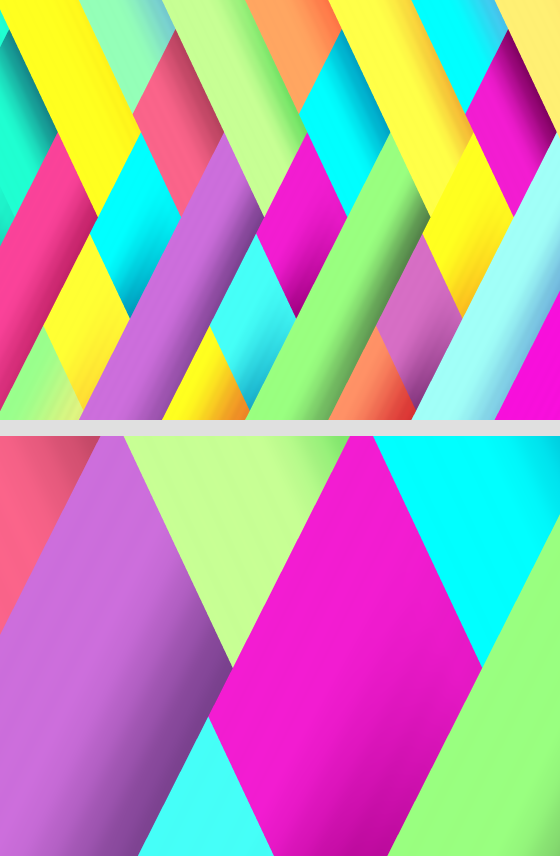
Top, the full canvas; bottom, a detail of the centre.
Write a Shadertoy shader that draws this background.

```glsl
const float STEP = 0.198;         // horizontal width of one ribbon
const float START = 0.1875;       // offset of the lattice
const float LEAN_FALL = 0.471;    // lean of the falling ribbons
const float LEAN_RISE = 0.505;    // lean of the rising ribbons
const float UPPER_LEN = 1.21;     // length of the upper diamonds
const float LOWER_LEN = 1.08;     // spacing of the lower diamonds
const float LOWER_SHIFT = 0.11;
const float STREAK = 0.008;       // strength of the faint streaks
const int SAMPLES = 3;            // antialiasing grid per axis

const vec3 YELLOW = vec3(1.0, 1.0, 0.12);
const vec3 CYAN = vec3(0.0, 1.0, 1.0);
const vec3 TEAL = vec3(0.12, 1.0, 0.82);
const vec3 DARK_TEAL = vec3(0.08, 0.5, 0.52);
const vec3 MAGENTA = vec3(0.95, 0.11, 0.82);
const vec3 PINK = vec3(0.97, 0.06, 0.86);

// Lit and shaded tones, one entry per ribbon group from left to right
const vec3 FALL_LIT[5] = vec3[5](YELLOW, YELLOW, vec3(0.78, 1.0, 0.58),
    vec3(1.0, 1.0, 0.28), vec3(1.0, 0.94, 0.45));
const vec3 FALL_DARK[5] = vec3[5](YELLOW, vec3(1.0, 0.95, 0.1), vec3(0.42, 0.88, 0.38),
    vec3(0.95, 0.7, 0.2), vec3(1.0, 0.85, 0.4));
const vec3 RISE_LIT[5] = vec3[5](vec3(0.98, 0.26, 0.6), vec3(0.8, 0.43, 0.86),
    vec3(0.6, 1.0, 0.5), vec3(0.63, 1.0, 0.97), PINK);
const vec3 RISE_DARK[5] = vec3[5](vec3(0.75, 0.13, 0.4), vec3(0.47, 0.25, 0.55),
    vec3(0.32, 0.5, 0.28), vec3(0.42, 0.68, 0.85), PINK);
const vec3 UPPER_LIT[5] = vec3[5](TEAL, vec3(0.98, 0.39, 0.54), CYAN, MAGENTA, PINK);
const vec3 UPPER_DARK[5] = vec3[5](DARK_TEAL, vec3(0.7, 0.25, 0.36),
    vec3(0.0, 0.62, 0.76), vec3(0.48, 0.0, 0.36), PINK);
const vec3 TOP_LIT[5] = vec3[5](TEAL, vec3(0.58, 1.0, 0.72), vec3(1.0, 0.65, 0.38), CYAN, PINK);
const vec3 TOP_DARK[5] = vec3[5](TEAL, vec3(0.45, 0.78, 0.82), vec3(1.0, 0.45, 0.27),
    vec3(0.3, 0.75, 0.92), PINK);
const vec3 LOWER_LIT[5] = vec3[5](TEAL, CYAN, MAGENTA, YELLOW, PINK);
const vec3 LOWER_DARK[5] = vec3[5](DARK_TEAL, vec3(0.0, 0.58, 0.72),
    vec3(0.62, 0.0, 0.5), vec3(0.98, 0.72, 0.12), PINK);
const vec3 MID_LIT[5] = vec3[5](TEAL, vec3(1.0, 1.0, 0.2), vec3(0.27, 1.0, 0.97),
    vec3(0.84, 0.43, 0.77), PINK);
const vec3 MID_DARK[5] = vec3[5](DARK_TEAL, vec3(1.0, 0.85, 0.2), vec3(0.08, 0.66, 0.78),
    vec3(0.5, 0.2, 0.48), PINK);
const vec3 BASE_LIT[5] = vec3[5](TEAL, vec3(0.6, 1.0, 0.55), vec3(1.0, 1.0, 0.12),
    vec3(1.0, 0.57, 0.4), PINK);
const vec3 BASE_DARK[5] = vec3[5](TEAL, vec3(0.88, 0.95, 0.5), vec3(0.93, 0.52, 0.15),
    vec3(0.85, 0.2, 0.2), PINK);

// Blend the two tones of group n, with streaks along the ribbon
vec3 tone(vec3 lit[5], vec3 dark[5], float n, float shade, float across) {
    int k = int(clamp(n + 1.0, 0.0, 4.0));
    float streak = STREAK * sin(across * 50.0) * (0.4 + shade);
    return mix(lit[k], dark[k], clamp(shade, 0.0, 1.0)) * (1.0 + streak);
}

vec3 weave(vec2 p) {
    float u = (p.x - LEAN_FALL * (1.0 - p.y) - START) / STEP;
    float v = (p.x - LEAN_RISE * p.y - START) / STEP;
    float s = fract(u), t = fract(v);

    // Falling column: ribbons in odd cells, diamonds in even cells
    float n = ceil(floor(u) * 0.5);
    float end = v - 2.0 * n;
    if (mod(floor(u), 2.0) > 0.5) {
        if (end < -1.0) {
            float shade = smoothstep(0.5, 1.05, s) * mix(0.4, 1.0, smoothstep(-3.5, -1.0, end));
            return tone(FALL_LIT, FALL_DARK, n, shade, s);
        }
    } else if (end < 0.0) {
        float shade = smoothstep(0.4, 1.1, s);
        if (end > -UPPER_LEN) return tone(UPPER_LIT, UPPER_DARK, n, shade, s);
        return tone(TOP_LIT, TOP_DARK, n, shade, s);
    }

    // Rising column: ribbons in even cells, stacked diamonds in odd cells
    n = ceil(floor(v) * 0.5);
    end = u - 2.0 * n;
    if (mod(floor(v), 2.0) < 0.5) {
        float shade = smoothstep(0.4, 1.05, t) * mix(0.6, 1.0, smoothstep(-2.0, 1.0, end));
        return tone(RISE_LIT, RISE_DARK, n, shade, t);
    }
    float depth = max((-end - LOWER_SHIFT) / LOWER_LEN, 0.0);
    float shade = smoothstep(0.35, 1.05, t) * mix(0.15, 1.0, fract(depth));
    if (depth < 1.0) return tone(LOWER_LIT, LOWER_DARK, n, shade, t);
    if (depth < 2.0) return tone(MID_LIT, MID_DARK, n, shade, t);
    return tone(BASE_LIT, BASE_DARK, n, smoothstep(0.1, 1.05, t), t);
}

void mainImage(out vec4 fragColor, in vec2 fragCoord) {
    vec3 sum = vec3(0.0);
    for (int y = 0; y < SAMPLES; y++)
        for (int x = 0; x < SAMPLES; x++) {
            vec2 jitter = (vec2(x, y) + 0.5) / float(SAMPLES) - 0.5;
            sum += weave((fragCoord + jitter) / iResolution.y);
        }
    fragColor = vec4(sum / float(SAMPLES * SAMPLES), 1.0);
}
```
